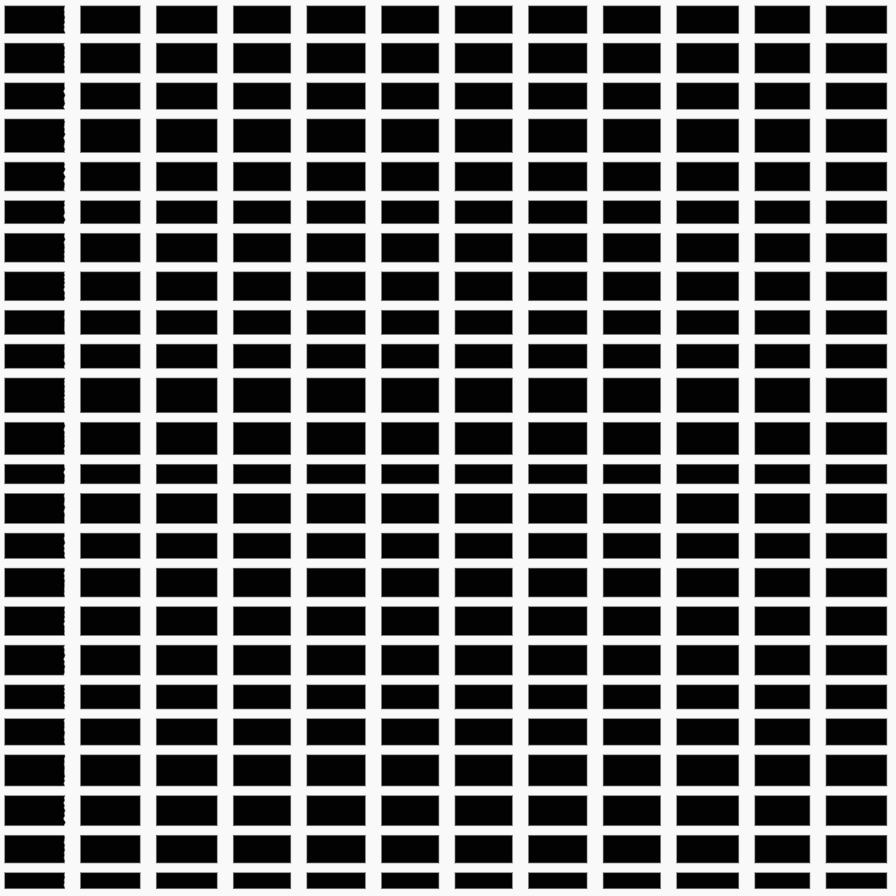
A WebGL 2 fragment shader for this pattern:

```glsl
#version 300 es
precision highp float;

#define SPAN 768.0        // layout units across the canvas
#define MARGIN vec2(4.0, 5.0)
#define GAP vec2(13.8, 8.3)
#define EDGE_SOFTNESS 0.9
#define FRAY_AMOUNT 1.6
#define FRAY_SCALE 0.3
#define INK vec3(0.008)
#define PAPER vec3(0.982, 0.976, 0.982)

uniform vec2 u_resolution;
out vec4 fragColor;

const int COLUMNS = 12;
const int ROWS = 24;

// Uneven spacing from one block to the next, left to right and top to bottom
const float COLUMN_PITCH[COLUMNS] = float[](
    65., 65., 66., 63., 64., 63., 63., 64., 63., 67., 61., 66.);
const float ROW_PITCH[ROWS] = float[](
    32., 34., 31., 37., 33., 28., 33., 33., 29., 29., 38., 36.,
    25., 34., 30., 33., 33., 34., 29., 31., 35., 34., 32., 22.);

float hashGradient(float cell) {
    return fract(sin(cell * 127.1) * 437.58) * 2.0 - 1.0;
}

float gradientNoise(float x) {
    float cell = floor(x);
    float t = x - cell;
    float fade = t * t * t * (t * (t * 6.0 - 15.0) + 10.0);
    return mix(hashGradient(cell) * t, hashGradient(cell + 1.0) * (t - 1.0), fade);
}

// Distance inside the span from start to end, negative outside
float inset(float position, float start, float end) {
    return min(position - start, end - position);
}

float columnInset(vec2 p) {
    float start = MARGIN.x;
    float best = -SPAN;
    for (int i = 0; i < COLUMNS; i++) {
        float next = start + COLUMN_PITCH[i];
        // Slight fray on the right edge of the first column
        float fray = i == 0 ? FRAY_AMOUNT * gradientNoise(p.y * FRAY_SCALE) : 0.0;
        best = max(best, inset(p.x, start, next - GAP.x + fray));
        start = next;
    }
    return best;
}

float rowInset(float y) {
    float start = MARGIN.y;
    float best = -SPAN;
    for (int i = 0; i < ROWS; i++) {
        float next = start + ROW_PITCH[i];
        best = max(best, inset(y, start, next - GAP.y));
        start = next;
    }
    return best;
}

void main() {
    vec2 uv = gl_FragCoord.xy / u_resolution;
    vec2 p = vec2(uv.x, 1.0 - uv.y) * SPAN;

    // Blocks are the overlap of columns and rows
    float blockInset = min(columnInset(p), rowInset(p.y));
    float softness = max(EDGE_SOFTNESS, 0.6 * SPAN / min(u_resolution.x, u_resolution.y));
    float block = smoothstep(-softness, softness, blockInset);

    fragColor = vec4(mix(PAPER, INK, block), 1.0);
}
```
